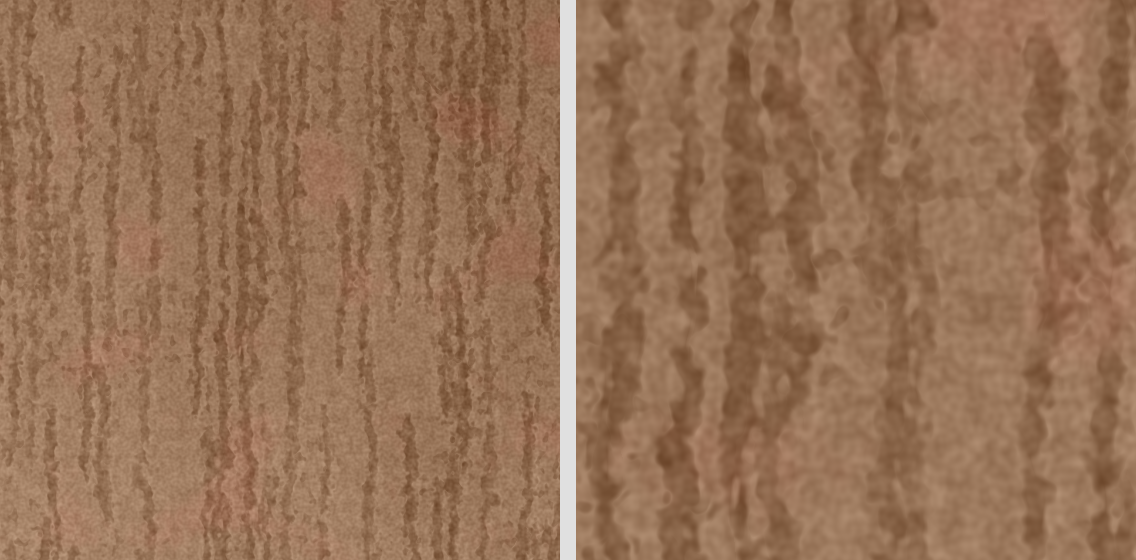
Left: the whole. Right: its middle third, enlarged.
Give the GLSL for this texture, as a WebGL 2 fragment shader.

```glsl
#version 300 es
precision highp float;
// Brown embossed wood grain: broken vertical grooves in a mottled tan board.
// Grooves are scattered capsules in jittered cells, roughened by gradient
// noise; flecks, fine grain and a soft diagonal light complete the surface.
uniform vec2 u_resolution;
out vec4 fragColor;

vec2 hash2(vec2 p) {
    vec3 q = fract(p.xyx * vec3(0.1031, 0.1030, 0.0973));
    q += dot(q, q.yzx + 33.33);
    return fract((q.xx + q.yz) * q.zy);
}

float cornerSlope(vec2 cell, vec2 offset) {
    float angle = 6.2832 * hash2(cell + 71.0).x;
    return dot(vec2(cos(angle), sin(angle)), offset);
}

float gradientNoise(vec2 p) {
    vec2 i = floor(p), f = p - i;
    vec2 s = f * f * f * (f * (f * 6.0 - 15.0) + 10.0);
    vec2 e = vec2(0.0, 1.0);
    return mix(mix(cornerSlope(i, f), cornerSlope(i + e.yx, f - e.yx), s.x),
               mix(cornerSlope(i + e, f - e), cornerSlope(i + 1.0, f - 1.0), s.x), s.y);
}

// x: groove darkness, y: lit rim beside the groove
vec2 grooveLayer(vec2 p, float roughness, float seed) {
    vec2 cellSize = vec2(0.078, 0.37);
    vec2 home = floor(p / cellSize);
    vec2 result = vec2(0.0);
    for (int i = -1; i <= 1; i++)
    for (int j = -1; j <= 1; j++) {
        vec2 cell = home + vec2(i, j);
        vec2 place = hash2(cell + seed);
        vec2 form = hash2(cell + seed + 37.0);
        float present = step(0.22, hash2(cell + seed + 83.0).x);
        vec2 q = p - (cell + place) * cellSize;
        q.x += q.y * (form.y - 0.5) * 0.07;
        float halfLength = mix(0.05, 0.20, form.x);
        float radius = mix(0.005, 0.0095, form.y);
        float d = length(vec2(q.x, max(abs(q.y) - halfLength, 0.0) * 0.5)) - radius + roughness;
        float depth = present * mix(0.65, 1.0, place.x);
        float side = q.x > 0.0 ? 1.0 : 0.5;
        float rim = smoothstep(0.0, 0.004, d) * smoothstep(0.013, 0.005, d);
        result = max(result, depth * vec2(smoothstep(0.0035, -0.0045, d), rim * side));
    }
    return result;
}

void main() {
    vec2 uv = gl_FragCoord.xy / u_resolution;

    // Wandering groove paths and ragged edges
    vec2 p = uv;
    p.x += 0.014 * gradientNoise(uv * vec2(5.0, 9.0)) + 0.008 * gradientNoise(uv * vec2(14.0, 32.0) + 9.0);
    float chips = gradientNoise(uv * vec2(62.0, 42.0) + 5.0);
    float crumbs = gradientNoise(uv * vec2(115.0, 100.0) + 31.0);
    float roughness = 0.012 * chips + 0.009 * crumbs + 0.006 * gradientNoise(uv * vec2(24.0, 13.0) + 17.0);

    vec2 groove = vec2(0.0);
    for (int k = 0; k < 3; k++) {
        float layer = float(k);
        groove = max(groove, grooveLayer(p + vec2(0.031, 0.143) * layer, roughness, 19.0 + 53.0 * layer));
    }

    // Worn zones hold small dark flecks between the grooves
    float worn = smoothstep(-0.12, 0.3, gradientNoise(uv * vec2(9.0, 4.0) + 3.0));
    float flecks = gradientNoise(uv * vec2(60.0, 46.0) + 51.0) + 0.5 * crumbs;
    float fleck = smoothstep(0.12, 0.38, flecks) * mix(0.18, 0.8, worn);

    // Darkness is blotchy inside the grooves
    float blotch = gradientNoise(uv * vec2(75.0, 55.0) + 23.0);
    float dark = max(groove.x * (0.80 + 0.75 * blotch), fleck * 0.75);

    // Soft light, mottling and fine grain
    float tone = 0.16 + 0.24 * (0.5 - uv.y) + 0.16 * (0.5 - uv.x);
    tone += 0.16 * gradientNoise(uv * vec2(4.0, 3.0) + 13.0);
    tone += 0.17 * gradientNoise(uv * vec2(38.0, 30.0) + 7.0);
    tone += 0.22 * gradientNoise(uv * 85.0 + 41.0) + 0.30 * gradientNoise(uv * 165.0);
    tone += 0.15 * groove.y * (1.0 - dark) - 0.56 * dark;

    vec3 color = vec3(0.572, 0.432, 0.322) + tone * vec3(0.225, 0.235, 0.235);

    // Faint reddish stains
    float stain = smoothstep(0.08, 0.45, gradientNoise(uv * vec2(6.0, 7.0) + 61.0) + 0.15 * chips);
    color += stain * vec3(0.022, -0.014, -0.004);
    fragColor = vec4(color, 1.0);
}
```
